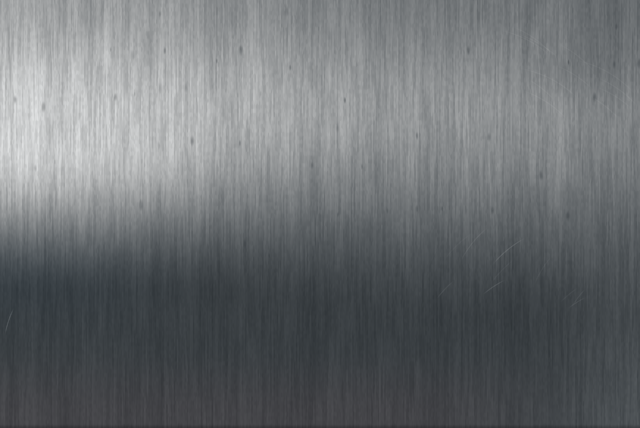
Write a Shadertoy shader that draws this texture.

```glsl
// Brushed steel sheet: vertical grain under a soft reflection, with specks and scratches.

vec2 hash2(vec2 p) {
    vec3 q = fract(p.xyx * vec3(0.1031, 0.1030, 0.0973));
    q += dot(q, q.yzx + 33.33);
    return fract((q.xx + q.yz) * q.zy);
}

// Smooth cellular noise: random cell values blended by distance, in -0.5..0.5
float cellNoise(vec2 p) {
    vec2 cell = floor(p), f = p - cell;
    float sum = 0.0, total = 0.0;
    for (int j = -1; j <= 1; j++)
    for (int i = -1; i <= 1; i++) {
        vec2 offset = vec2(i, j);
        vec2 rnd = hash2(cell + offset + 50.0);
        vec2 d = offset + 0.2 + 0.6 * rnd - f;
        float weight = exp(-5.0 * dot(d, d));
        sum += weight * hash2(cell + offset + 117.0).y;
        total += weight;
    }
    return sum / total - 0.5;
}

// Broad reflection: bright on the upper left, dark along the bottom
float reflection(vec2 uv) {
    float wave = 0.01 * sin(uv.x * 9.0 + 1.0);
    float across = smoothstep(0.0, 0.75, uv.x);
    float lit = smoothstep(mix(0.32, 0.25, across), mix(0.66, 0.76, across), uv.y + wave);
    float bright = mix(0.78, 0.57, across) - 0.05 * smoothstep(0.75, 1.0, uv.x);
    bright *= 1.0 - 0.2 * smoothstep(0.74, 1.02, uv.y);
    float dark = 0.24 + 0.025 * smoothstep(0.22, 0.0, uv.y) + 0.05 * smoothstep(0.85, 1.0, uv.x);
    return mix(dark, bright, lit);
}

// Stretched grain, from wide bands to hairlines
float grain(vec2 p) {
    float g = 0.05 * cellNoise(p * vec2(14.0, 0.7));
    g += 0.06 * cellNoise(p * vec2(45.0, 1.5) + 7.0);
    g += 0.07 * cellNoise(p * vec2(120.0, 4.0) + 19.0);
    g += 0.15 * cellNoise(p * vec2(270.0, 14.0) + 31.0);
    return g + 0.08 * cellNoise(p * vec2(290.0, 110.0));
}

// Scattered dark, upright specks
float specks(vec2 p) {
    vec2 q = p * vec2(17.0, 11.0), cell = floor(q);
    vec2 rnd = hash2(cell + 211.0), kind = hash2(cell + 389.0);
    vec2 d = (q - cell - 0.25 - 0.5 * rnd) / vec2(17.0, 11.0);
    float size = mix(0.5, 1.4, kind.y);
    float r = length(d / (vec2(0.004, 0.010) * size));
    return step(0.76, kind.x) * smoothstep(1.3, 0.1, r) * mix(0.08, 0.24, rnd.x);
}

float hairline(vec2 p, vec2 center, float angle, float halfLength) {
    vec2 dir = vec2(cos(angle), sin(angle)), d = p - center;
    float along = dot(d, dir);
    float off = abs(dot(d, vec2(-dir.y, dir.x)) + 2.0 * along * along);
    return smoothstep(0.0026, 0.0004, off) * smoothstep(halfLength, 0.4 * halfLength, abs(along));
}

// Pale slanted scratches on the lower right, a fainter set above
float scratches(vec2 p) {
    float s = 0.0;
    for (int i = 0; i < 12; i++) {
        vec2 rnd = hash2(vec2(i, 71)), shape = hash2(vec2(i, 97));
        vec2 low = vec2(1.02, 0.27) + rnd * vec2(0.36, 0.18);
        s += 0.07 * shape.y * hairline(p, low, 0.5 + 0.6 * shape.x, 0.02 + 0.04 * rnd.y);
        vec2 high = vec2(1.2, 0.75) + rnd.yx * vec2(0.28, 0.17);
        s += 0.018 * hairline(p, high, -0.45 - 0.25 * shape.x, 0.04 + 0.06 * shape.y);
    }
    s += 0.08 * hairline(p, vec2(0.02, 0.25), 1.25, 0.035);
    return s;
}

void mainImage(out vec4 fragColor, in vec2 fragCoord) {
    vec2 uv = fragCoord / iResolution.xy;
    vec2 p = vec2(uv.x * 1.5, uv.y);

    float light = reflection(uv);
    // Dull smudge near the upper right corner
    vec2 smudge = (uv - vec2(0.92, 0.84)) / vec2(0.08, 0.1);
    light *= 1.0 - 0.11 * exp(-dot(smudge, smudge));
    // Tall bands on the bright left side
    float bands = sin(p.x * 83.0) + sin(p.x * 137.0 + 2.0) + sin(p.x * 51.0 + 4.0);
    light *= 1.0 + 0.012 * bands * smoothstep(0.4, 0.0, uv.x) * smoothstep(0.4, 0.9, uv.y);

    light *= 1.0 + grain(p);
    light *= 1.0 - specks(p) * smoothstep(0.25, 0.6, uv.y);
    light += scratches(p);

    // Cool steel in the shade, near neutral in the light, warmer at the base
    vec3 color = light + mix(vec3(-0.016, 0.004, 0.018), vec3(-0.005, 0.002, 0.004),
                             smoothstep(0.25, 0.75, light));
    color += vec3(0.014, -0.004, -0.004) * smoothstep(0.2, 0.03, uv.y) * smoothstep(1.0, 0.6, uv.x);
    color += vec3(-0.008, 0.0, 0.006) * exp(-pow((uv.y - 0.34) / 0.1, 2.0)) * smoothstep(0.4, 0.0, uv.x);
    // Shadow line along the bottom edge
    color *= 1.0 - 0.2 * smoothstep(0.01, 0.0, uv.y);
    fragColor = vec4(clamp(color, 0.0, 1.0), 1.0);
}
```
